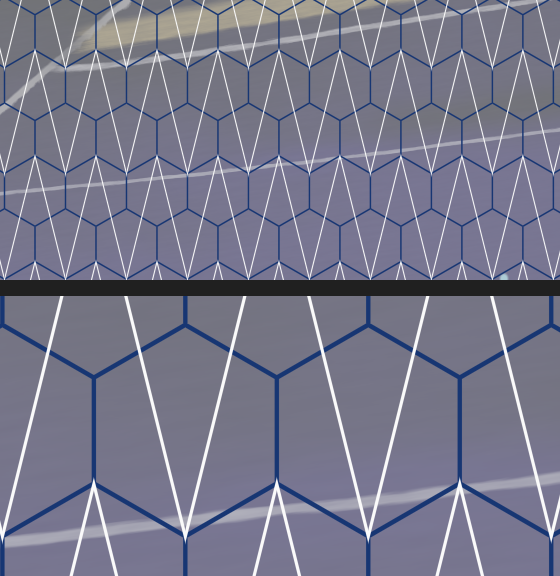
Top, the full canvas; bottom, a detail of the centre.
This pattern is drawn by a WebGL 2 fragment shader. Its source:

```glsl
#version 300 es
precision highp float;
// Navy honeycomb outlines and tall white zigzags over a brushed grey-violet wash.
// The lattice is folded into one cell for distances; the wash and its sweeping
// chalk strokes are curves roughened by gradient noise. Unit: canvas height.

uniform vec2 u_resolution;
out vec4 fragColor;

vec2 hashGradient(vec2 cell) {
    vec2 h = vec2(dot(cell, vec2(127.1, 311.7)), dot(cell, vec2(269.5, 183.3)));
    return fract(sin(h) * 43758.5) * 2.0 - 1.0;
}

float gradientNoise(vec2 p) {
    vec2 i = floor(p), f = fract(p);
    vec2 u = f * f * f * (f * (f * 6.0 - 15.0) + 10.0);
    vec2 e = vec2(0.0, 1.0);
    float low = mix(dot(hashGradient(i), f),
                    dot(hashGradient(i + e.yx), f - e.yx), u.x);
    float high = mix(dot(hashGradient(i + e.xy), f - e.xy),
                     dot(hashGradient(i + e.yy), f - e.yy), u.x);
    return mix(low, high, u.y);
}

float fbm(vec2 p) {
    float sum = 0.0, gain = 0.6;
    for (int i = 0; i < 4; i++) {
        sum += gain * gradientNoise(p);
        p = p * 2.03 + 7.3;
        gain *= 0.5;
    }
    return sum;
}

// Antialiased line coverage from distance and half width
float line(float d, float halfWidth) {
    float aa = 0.7 / u_resolution.y;
    return 1.0 - smoothstep(halfWidth - aa, halfWidth + aa, abs(d));
}

// Soft, ragged chalk coverage
float chalk(float d, float halfWidth, float grain) {
    float edge = halfWidth * (1.0 + 0.9 * grain);
    return 1.0 - smoothstep(edge * 0.5, edge * 1.3, abs(d));
}

vec3 paintedWash(vec2 p) {
    float cloud = fbm(p * vec2(1.6, 3.5));
    float grain = fbm(vec2(p.x * 9.0, (p.y - 0.15 * p.x) * 75.0));
    float lowerCurve = 0.308 + 0.09 * p.x + 0.0125 * p.x * p.x;
    float above = p.y - lowerCurve;

    // Grey at upper left, violet towards the bottom, with a grey band at right
    float violet = 1.0 - 0.95 * p.y + 0.17 * p.x + 0.4 * cloud;
    violet -= 0.55 * smoothstep(1.0, 1.6, p.x) * exp(-pow((above - 0.1) / 0.07, 2.0));
    violet += 0.3 * exp(-pow((p.x - 1.1) / 0.3, 2.0) - pow((above - 0.01) / 0.05, 2.0));
    vec3 color = mix(vec3(0.445, 0.45, 0.46), vec3(0.472, 0.462, 0.572),
                     clamp(violet, 0.0, 1.0));
    color += 0.015 * grain;

    // Sand-coloured wedge
    float sand = smoothstep(-0.012, 0.012, p.y - 0.77 - 0.155 * p.x + 0.012 * grain)
               * (1.0 - smoothstep(-0.02, 0.025, p.y - 0.845 - 0.18 * p.x + 0.02 * grain))
               * smoothstep(0.24, 0.36, p.x + 0.06 * grain);
    color = mix(color, vec3(0.69, 0.66, 0.58), sand * (0.85 + 0.3 * grain));

    // Upper sweep, tapering to the right
    float upper = p.y - (0.693 + 0.16 * p.x + 0.06 * exp(-4.0 * p.x));
    float sweep = chalk(upper + 0.003 * cloud, 0.013 - 0.002 * p.x, grain)
                * smoothstep(0.15, 0.24, p.x);
    color = mix(color, vec3(0.72, 0.72, 0.74), sweep * (0.8 + 0.5 * grain));

    // Steep stroke at the left, worn thin in its middle
    float steep = (p.y - 0.604 - 0.87 * p.x) * 0.755;
    float rough = fbm(p * vec2(30.0, 24.0));
    float wear = 1.0 - 0.6 * exp(-pow((p.x - 0.27) / 0.09, 2.0));
    color = mix(color, vec3(0.72, 0.72, 0.73),
                chalk(steep + 0.006 * rough, 0.013, rough) * wear * 0.85);

    // Lower hairline sweep
    float thin = above + 0.004 * gradientNoise(vec2(p.x * 6.0, 2.5));
    color = mix(color, vec3(0.70, 0.70, 0.74),
                chalk(thin, 0.0068, grain) * (0.8 + 0.4 * grain));

    // Pale spot on the bottom edge
    float spot = length((p - vec2(1.8, 0.005)) * vec2(1.0, 0.8));
    return mix(color, vec3(0.68, 0.80, 0.84), 1.0 - smoothstep(0.008, 0.02, spot));
}

void main() {
    vec2 p = gl_FragCoord.xy / u_resolution.y;
    vec3 color = paintedWash(p);

    // Hexagon edge distance from the nearer of two interleaved lattices
    vec2 period = vec2(0.2178, 0.3777);
    vec2 q = p - vec2(0.0161, 0.5065);
    vec2 a = mod(q + 0.5 * period, period) - 0.5 * period;
    vec2 b = mod(q, period) - 0.5 * period;
    vec2 local = abs(dot(a, a) < dot(b, b) ? a : b);
    float hexEdge = 0.1089 - max(local.x, dot(local, vec2(0.5, 0.866)));
    color = mix(color, vec3(0.09, 0.21, 0.45), line(hexEdge, 0.0026));

    // Zigzags linking hexagon corners, overlapping from row to row
    float across = abs(mod(q.x, period.x) - 0.5 * period.x);
    float fall = q.y + 0.0638 + 4.04 * across;
    float zigzag = (mod(fall + 0.5 * period.y, period.y) - 0.5 * period.y) / 4.16;
    color = mix(color, vec3(0.98), line(zigzag, 0.0019));

    fragColor = vec4(color, 1.0);
}
```
